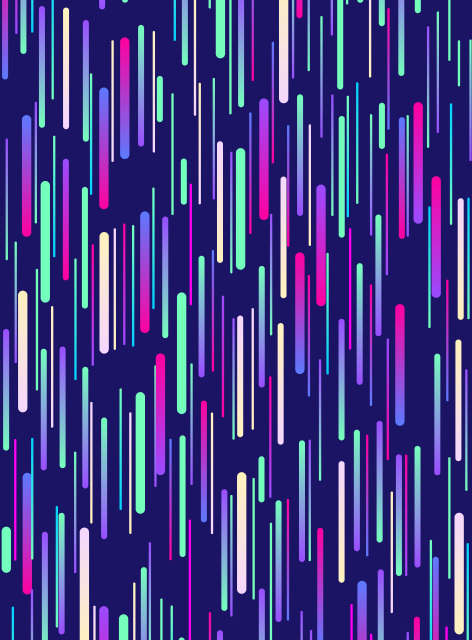
This pattern is drawn by a WebGL 1 fragment shader. Its source:

```glsl
precision highp float;

uniform vec2 u_resolution;

// Layout, in units of the canvas height
const float COLUMN_PITCH = 0.0154;
const float CELL_HEIGHT = 0.27;
const float X_JITTER = 0.009;
const float Y_JITTER = 0.066;

// Bars: half lengths and radii
const float HALF_LENGTH = 0.095;
const float SHORT_HALF_LENGTH = 0.036;
const float THICK_RADIUS = 0.0073;
const float MEDIUM_RADIUS = 0.0047;
const float THIN_RADIUS = 0.0018;

// Size odds in wide columns, fill of each column type, odds of a short mint bar
const float THICK_SHARE = 0.25;
const float MEDIUM_SHARE = 0.63;
const float WIDE_FILL = 0.96;
const float THIN_FILL = 0.87;
const float SHORT_SHARE = 0.3;

// Cumulative odds: mint, violet-mint, cream, pink; the rest is cyan or magenta
const vec4 THICK_ODDS = vec4(0.40, 0.40, 0.58, 1.0);
const vec4 MEDIUM_ODDS = vec4(0.11, 0.63, 0.83, 0.98);
const vec4 THIN_ODDS = vec4(0.08, 0.34, 0.48, 0.75);
const float CYAN_SHARE = 0.7;

const vec3 NAVY = vec3(0.106, 0.078, 0.392);
const vec3 MINT = vec3(0.46, 1.0, 0.74);
const vec3 VIOLET = vec3(0.60, 0.30, 1.0);
const vec3 CREAM = vec3(1.0, 0.95, 0.74);
const vec3 LILAC = vec3(0.96, 0.84, 1.0);
const vec3 PINK = vec3(1.0, 0.0, 0.62);
const vec3 BLUE = vec3(0.36, 0.48, 1.0);
const vec3 CYAN = vec3(0.0, 0.82, 1.0);
const vec3 MAGENTA = vec3(1.0, 0.0, 0.95);

float hash(vec2 p) {
  return fract(sin(dot(p, vec2(127.1, 311.7))) * 43758.5453);
}

// Gradient colour along a bar, t from 0 to 1
vec3 barColour(float pick, vec4 odds, float coolPick, float t) {
  if (pick < odds.x) return MINT;
  if (pick < odds.y) return mix(VIOLET, MINT, t);
  if (pick < odds.z) return mix(CREAM, LILAC, t);
  if (pick < odds.w) return mix(PINK, coolPick < 0.65 ? BLUE : VIOLET, t);
  return pick < mix(odds.w, 1.0, CYAN_SHARE) ? mix(CYAN, MINT, t) : MAGENTA;
}

// Signed distance to an upright capsule
float capsule(vec2 p, float halfLength, float radius) {
  p.y -= clamp(p.y, radius - halfLength, halfLength - radius);
  return length(p) - radius;
}

// Paints the bar of one column that lies at the height of p
vec3 paintColumn(vec3 base, vec2 p, float column, float pixel) {
  float shift = hash(vec2(column, 91.7));
  float row = floor(p.y / CELL_HEIGHT + shift);
  vec2 id = vec2(column, row);
  bool wide = mod(column, 2.0) < 0.5;
  if (hash(id + 3.1) > (wide ? WIDE_FILL : THIN_FILL)) return base;

  // Size and family
  float size = wide ? hash(id + 17.3) : 1.0;
  float radius = THIN_RADIUS;
  vec4 odds = THIN_ODDS;
  if (size < THICK_SHARE) {
    radius = THICK_RADIUS;
    odds = THICK_ODDS;
  } else if (size < THICK_SHARE + MEDIUM_SHARE) {
    radius = MEDIUM_RADIUS;
    odds = MEDIUM_ODDS;
  }
  float pick = hash(id + 29.9);
  bool isShort = wide && pick < odds.x * SHORT_SHARE;
  float halfLength = isShort ? SHORT_HALF_LENGTH : HALF_LENGTH;

  // Jittered place inside the cell
  vec2 jitter = vec2(hash(id + 41.3), hash(id + 53.7)) - 0.5;
  vec2 centre = vec2((column + 0.5) * COLUMN_PITCH,
                     (row + 0.5 - shift) * CELL_HEIGHT);
  vec2 q = p - centre - jitter * vec2(X_JITTER, Y_JITTER);

  float t = clamp(0.5 + 0.5 * q.y / halfLength, 0.0, 1.0);
  if (hash(id + 67.1) < 0.5) t = 1.0 - t;
  vec3 colour = barColour(pick, odds, hash(id + 73.9), t);
  float cover = clamp(0.5 - capsule(q, halfLength, radius) / pixel, 0.0, 1.0);
  return mix(base, colour, cover);
}

void main() {
  float pixel = 1.0 / u_resolution.y;
  vec2 p = gl_FragCoord.xy * pixel;
  float column = floor(p.x / COLUMN_PITCH);

  // Bars may lean over into the next column
  vec3 colour = NAVY;
  for (int i = -1; i <= 1; i++) {
    colour = paintColumn(colour, p, column + float(i), pixel);
  }
  gl_FragColor = vec4(colour, 1.0);
}
```
